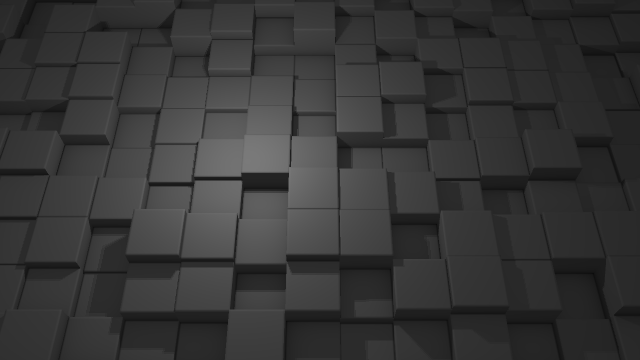
Give the GLSL for this background, as a Shadertoy shader.

```glsl
#define PITCH 0.977
#define FOCAL 1.73
#define CAMERA_DISTANCE 13.0
#define VIEW_CENTRE vec3(-0.37, 0.0, -0.05)
#define HEIGHT_RANGE 0.9
#define BEVEL 0.045
#define LAMP_POSITION vec3(-1.9, 2.5, 0.4)
#define LAMP_POWER 0.85
#define AMBIENT 0.026
#define SEED 17.0

float hash(vec2 p) {
    vec3 q = fract(vec3(p.xyx + SEED) * 0.1031);
    q += dot(q, q.yzx + 33.33);
    return fract((q.x + q.y) * q.z);
}

float blockHeight(vec2 cell) {
    return HEIGHT_RANGE * (hash(cell) - 0.5);
}

// Walk a ray through the grid of square columns
bool traceBlocks(vec3 origin, vec3 dir, float t, float tMax,
                 out float tHit, out vec3 normal, out vec2 cell) {
    vec2 side = sign(dir.xz);
    cell = floor(origin.xz + dir.xz * t);
    normal = vec3(0.0, 1.0, 0.0);
    tHit = t;
    for (int i = 0; i < 32; i++) {
        if (t > tMax) return false;
        float top = blockHeight(cell);
        tHit = t;
        if (origin.y + dir.y * t < top) return true;

        vec2 tEdge = (cell + max(side, 0.0) - origin.xz) / dir.xz;
        float tExit = min(tEdge.x, tEdge.y);
        float tTop = (top - origin.y) / dir.y;
        if (dir.y < 0.0 && tTop <= tExit) {
            tHit = tTop;
            normal = vec3(0.0, 1.0, 0.0);
            return true;
        }
        vec2 axis = tEdge.x < tEdge.y ? vec2(1.0, 0.0) : vec2(0.0, 1.0);
        cell += axis * side;
        normal = vec3(-axis.x * side.x, 0.0, -axis.y * side.y);
        t = tExit;
    }
    return false;
}

// Contact shading and dark seams between neighbours
float occlusion(vec3 p, vec3 normal, vec2 cell) {
    if (normal.y < 0.5) {
        float clearance = p.y - blockHeight(cell + normal.xz);
        return 1.0 - 0.65 * exp(-clearance * 7.0);
    }
    float open = 1.0;
    vec2 local = p.xz - cell - 0.5;
    vec2 dir = vec2(1.0, 0.0);
    for (int i = 0; i < 4; i++) {
        float edge = 0.5 - dot(local, dir);
        float rise = blockHeight(cell + dir) - p.y;
        open *= 1.0 - 0.5 * smoothstep(0.0, 0.6, rise) * exp(-edge * 5.0);
        float seam = 1.0 - smoothstep(0.0, 0.035, edge);
        open *= 1.0 - 0.65 * seam * smoothstep(-0.1, 0.0, rise);
        dir = vec2(-dir.y, dir.x);
    }
    return open;
}

// Tilt the normal near the rims to round them
vec3 bevelNormal(vec3 p, vec3 normal, vec2 cell) {
    vec2 local = p.xz - cell - 0.5;
    vec2 rim = sign(local) * smoothstep(0.5 - BEVEL, 0.5, abs(local));
    float lip = 1.0 - smoothstep(0.0, BEVEL, blockHeight(cell) - p.y);
    vec3 tilt = normal.y > 0.5 ? vec3(rim.x, 0.0, rim.y) : vec3(0.0, lip, 0.0);
    return normalize(normal + 0.7 * tilt);
}

float shade(vec3 p, vec3 flatNormal, vec2 cell, vec3 viewDir, vec3 lamp) {
    vec3 normal = bevelNormal(p, flatNormal, cell);
    vec3 start = p + flatNormal * 0.003;
    vec3 toLamp = lamp - start;
    float dist = length(toLamp);
    vec3 lampDir = toLamp / dist + 1e-5;

    float tHit;
    vec3 hitNormal;
    vec2 hitCell;
    float slabExit = (0.5 * HEIGHT_RANGE - start.y) / lampDir.y;
    bool blocked = traceBlocks(start, lampDir, 0.0, min(dist, slabExit), tHit, hitNormal, hitCell);
    float lit = blocked ? 0.0 : 1.0;

    float open = occlusion(p, flatNormal, cell);
    vec2 offset = p.xz - LAMP_POSITION.xz;
    float fade = 1.0 / (1.0 + 0.012 * dot(offset, offset));
    float ambient = AMBIENT * fade * open * mix(0.5, 1.0, normal.y);
    float diffuse = max(dot(normal, lampDir), 0.0);
    float gloss = 0.12 * pow(max(dot(normal, normalize(lampDir - viewDir)), 0.0), 18.0);
    return ambient + lit * LAMP_POWER * (diffuse + gloss) * mix(0.5, 1.0, open) / (dist * dist);
}

void mainImage(out vec4 fragColor, in vec2 fragCoord) {
    vec3 forward = vec3(0.0, -sin(PITCH), cos(PITCH));
    vec3 up = vec3(0.0, cos(PITCH), sin(PITCH));
    vec3 eye = VIEW_CENTRE - forward * CAMERA_DISTANCE;
    float tone = 0.0;

    // Four samples smooth the edges and soften the shadows
    for (int i = 0; i < 4; i++) {
        vec2 jitter = vec2(i % 2, i / 2) * 0.5 - 0.25;
        vec2 uv = (fragCoord + jitter - 0.5 * iResolution.xy) / iResolution.y;
        vec3 dir = normalize(forward * FOCAL + up * uv.y + vec3(uv.x + 1e-5, 0.0, 0.0));
        float tStart = (0.5 * HEIGHT_RANGE - eye.y) / dir.y;
        float t;
        vec3 normal;
        vec2 cell;
        if (traceBlocks(eye, dir, tStart, 60.0, t, normal, cell)) {
            vec3 lamp = LAMP_POSITION + vec3(jitter.x, 0.0, jitter.y) * 0.3;
            tone += 0.25 * pow(shade(eye + dir * t, normal, cell, dir, lamp), 1.0 / 2.2);
        }
    }
    fragColor = vec4(vec3(tone), 1.0);
}
```
